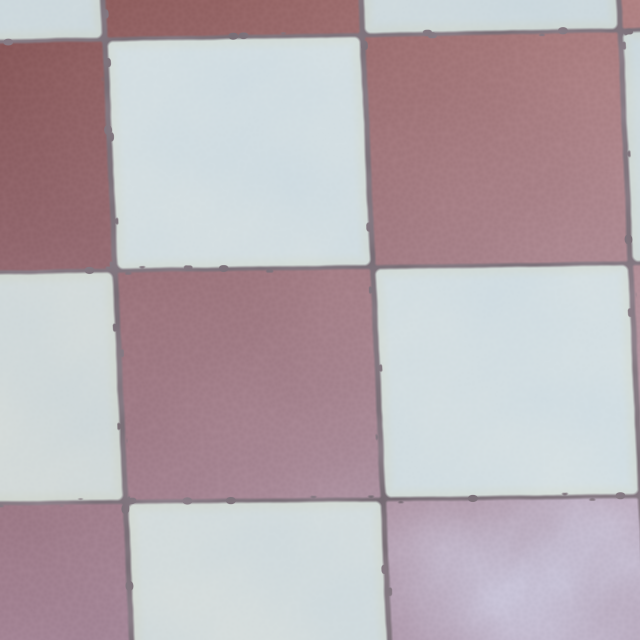
Reproduce this texture procedurally as a WebGL 1 fragment shader.

```glsl
precision highp float;
// Worn checkerboard floor of pale and dusty red tiles, seen slightly askew.
// A sheared grid picks the tile; a rounded box distance cuts the grout,
// with layered sines for waviness and cellular noise for chips and grain.

uniform vec2 u_resolution;

#define TILE_SIZE    vec2(0.403, 0.361)
#define GRID_ORIGIN  vec2(0.161, 0.0645)
#define GROUT_HALF   vec2(0.0042, 0.0030)
#define CORNER       0.009
#define EDGE_SOFT    0.0028
#define WOBBLE       0.0011
#define CHIP_DEPTH   0.006
#define GRAIN        0.022
#define TILE_VARY    0.025
#define HAZE_CENTER  vec2(0.85, 0.90)

const vec3 PALE_COOL   = vec3(0.810, 0.862, 0.888);
const vec3 PALE_WARM   = vec3(0.835, 0.860, 0.855);
const vec3 PALE_RIM    = vec3(0.820, 0.840, 0.790);
const vec3 RUST        = vec3(0.540, 0.345, 0.345);
const vec3 SALMON      = vec3(0.685, 0.505, 0.510);
const vec3 MAUVE       = vec3(0.645, 0.520, 0.585);
const vec3 LILAC       = vec3(0.700, 0.625, 0.700);
const vec3 HAZE        = vec3(0.790, 0.780, 0.860);
const vec3 GROUT_COLOR = vec3(0.510, 0.465, 0.500);

vec2 hash2(vec2 p) {
  vec2 k = vec2(dot(p, vec2(127.1, 311.7)), dot(p, vec2(269.5, 183.3)));
  return fract(sin(k) * 43758.55);
}

// Distance to the nearest scattered point
float cellular(vec2 p) {
  vec2 cell = floor(p), f = p - cell;
  float nearest = 2.0;
  for (int j = -1; j <= 1; j++) {
    for (int i = -1; i <= 1; i++) {
      vec2 o = vec2(float(i), float(j));
      nearest = min(nearest, length(o + hash2(cell + o) - f));
    }
  }
  return nearest;
}

// Smooth blotches, roughly -1 to 1
float layeredSines(vec2 p) {
  float sum = 0.0, amp = 0.5;
  for (int i = 0; i < 4; i++) {
    sum += amp * sin(p.x + 1.3 * sin(p.y)) * cos(p.y - 0.7 * p.x);
    p = mat2(1.5, 1.1, -1.1, 1.5) * p + 2.3;
    amp *= 0.55;
  }
  return sum;
}

float roundedBox(vec2 p, vec2 halfSize, float r) {
  vec2 q = abs(p) - halfSize + r;
  return length(max(q, 0.0)) + min(max(q.x, q.y), 0.0) - r;
}

// Floor position, measured downward, to tile coordinates
vec2 gridCoords(vec2 p) {
  vec2 shear = vec2(-0.0445 * p.y, (0.018 - 0.009 * p.y) * p.x);
  vec2 wave = WOBBLE * vec2(layeredSines(p * 31.0), layeredSines(p * 27.0 + 9.0));
  return (p + shear + wave - GRID_ORIGIN) / TILE_SIZE;
}

vec3 paleTile(vec2 p, float blotch, float d) {
  float warmth = 0.8 * p.y * (1.0 - p.x) + 0.25 + 0.3 * blotch;
  vec3 c = mix(PALE_COOL, PALE_WARM, clamp(warmth, 0.0, 1.0));
  return mix(c, PALE_RIM, 0.45 * smoothstep(-0.022, 0.0, d));
}

vec3 redTile(vec2 p, float blotch) {
  vec3 c = mix(mix(RUST, SALMON, p.x), mix(MAUVE, LILAC, p.x), p.y);
  vec2 h = (p - HAZE_CENTER) / vec2(0.25, 0.16);
  float haze = exp(-dot(h, h)) * (0.85 + 0.35 * blotch);
  return mix(c, HAZE, clamp(haze, 0.0, 1.0));
}

void main() {
  vec2 p = gl_FragCoord.xy / u_resolution;
  p.y = 1.0 - p.y;

  // Tile under this point
  vec2 grid = gridCoords(p);
  vec2 id = floor(grid);
  vec2 local = (grid - id - 0.5) * TILE_SIZE;
  float isRed = mod(id.x + id.y, 2.0);

  // Tile outline with small chips bitten from the rim
  float d = roundedBox(local, 0.5 * TILE_SIZE - GROUT_HALF, CORNER * (1.0 - 0.6 * isRed));
  float chip = 1.0 - smoothstep(0.06, 0.16, cellular(p * 19.0));
  d += CHIP_DEPTH * chip * smoothstep(-0.008, 0.0, d);

  // Glaze, uneven firing and grain
  float blotch = layeredSines(p * 9.0 + id * 3.7);
  vec3 tile = mix(paleTile(p, blotch, d), redTile(p, blotch), isRed);
  tile += TILE_VARY * (hash2(id + 5.0).x - 0.5) + 0.012 * blotch;
  tile += GRAIN * (cellular(p * 120.0) - 0.5) * mix(0.3, 1.0, isRed);

  // Grout joint, tinted unevenly along its run
  vec3 grout = GROUT_COLOR * (1.0 + 0.12 * layeredSines(p * 17.0));
  float cover = 1.0 - smoothstep(-EDGE_SOFT, EDGE_SOFT, d);
  gl_FragColor = vec4(mix(grout, tile, cover), 1.0);
}
```
